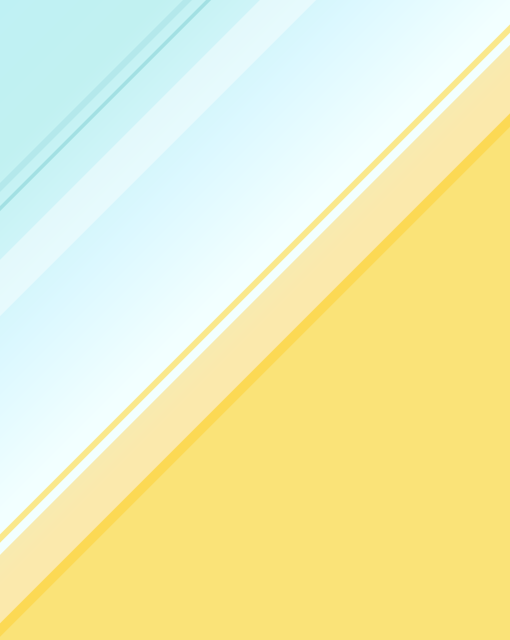
Write a Shadertoy shader that draws this background.

```glsl
// Diagonal paper-like stripes: an aqua-to-white sky over a flat yellow corner.
// Everything depends on one diagonal coordinate s, measured in canvas heights
// from the top left corner; soft steps and bands layer the colours along it.

const vec3 AQUA       = vec3(0.750, 0.945, 0.958);
const vec3 AQUA_GREEN = vec3(0.757, 0.945, 0.945);
const vec3 ICE        = vec3(0.860, 0.972, 1.000);
const vec3 FROST      = vec3(0.950, 1.000, 1.000);
const vec3 TEAL_PALE  = vec3(0.705, 0.910, 0.920);
const vec3 TEAL       = vec3(0.640, 0.880, 0.890);
const vec3 LEMON      = vec3(0.980, 0.910, 0.540);
const vec3 CREAM_COOL = vec3(0.970, 0.920, 0.690);
const vec3 CREAM_WARM = vec3(0.985, 0.912, 0.675);
const vec3 GOLD       = vec3(0.990, 0.850, 0.330);
const vec3 YELLOW     = vec3(0.980, 0.890, 0.470);

// Position of s between a and b, clamped to 0..1
float ramp(float a, float b, float s) {
    return clamp((s - a) / (b - a), 0.0, 1.0);
}

// Antialiased step, one at s beyond the edge
float past(float edge, float s, float blur) {
    return smoothstep(edge - blur, edge + blur, s);
}

// Antialiased stripe between two edges
float band(float a, float b, float s, float blur) {
    return past(a, s, blur) - past(b, s, blur);
}

// Smooth sky gradient
vec3 skyColor(float s) {
    vec3 color = mix(AQUA, AQUA_GREEN, ramp(0.0, 0.23, s));
    color = mix(color, ICE, ramp(0.25, 0.56, s));
    return mix(color, FROST, ramp(0.56, 0.81, s));
}

void mainImage(out vec4 fragColor, in vec2 fragCoord) {
    vec2 p = fragCoord / iResolution.y;
    float s = p.x + 1.0 - p.y;
    float blur = 1.0 / iResolution.y;

    // Sky with two thin teal lines and a translucent white stripe
    vec3 color = skyColor(s);
    color = mix(color, TEAL_PALE, band(0.286, 0.300, s, blur));
    color = mix(color, TEAL, band(0.322, 0.330, s, blur));
    color = mix(color, vec3(1.0), 0.42 * band(0.406, 0.494, s, blur));

    // Lemon line along the border
    color = mix(color, LEMON, band(0.835, 0.848, s, blur));

    // Cream, gold and yellow layers, each covering the one before
    vec3 cream = mix(CREAM_COOL, CREAM_WARM, ramp(0.867, 0.92, s));
    color = mix(color, cream, past(0.867, s, blur));
    color = mix(color, GOLD, past(0.974, s, blur));
    color = mix(color, YELLOW, past(0.995, s, blur));

    fragColor = vec4(color, 1.0);
}
```
